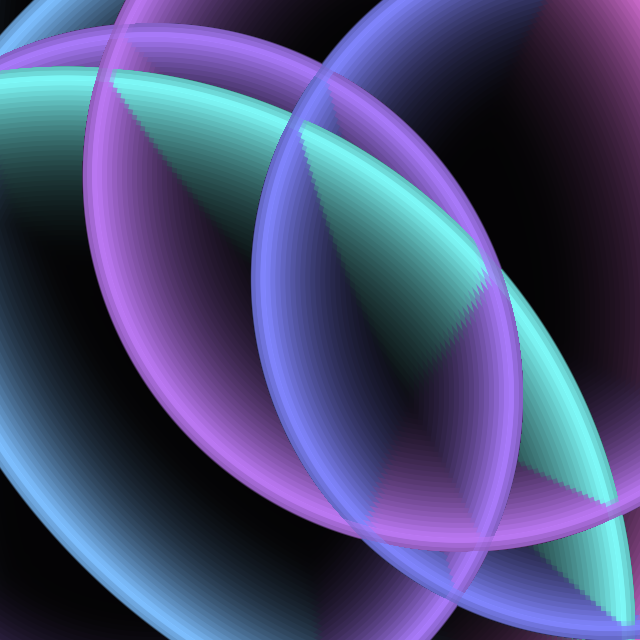
This background is drawn by a three.js fragment shader. Its source:

```glsl
varying vec2 vUv;

const vec3 BACKGROUND = vec3(0.015, 0.013, 0.018);
const vec3 TEAL = vec3(0.48, 0.97, 0.96);
const vec3 VIOLET = vec3(0.65, 0.47, 0.97);
const vec3 ORCHID = vec3(0.72, 0.46, 0.94);
const vec3 PERIWINKLE = vec3(0.49, 0.51, 0.98);
const vec3 SKY = vec3(0.48, 0.74, 0.99);
const vec3 PINK = vec3(0.78, 0.40, 0.78);

const float RING_WIDTH = 0.0078;    // width of one stepped band
const float RIM_WIDTH = 0.0190;     // depth where the glow is fullest
const float RIM_STRENGTH = 0.78;    // strength of the outermost band
const float FALLOFF = 3.0;
const float STEP_CONTRAST = 0.92;   // 1 gives flat bands, 0 a smooth glow
const float DOMINANCE = 100.0;      // how sharply the strongest disc wins

// Reach of each glow from its rim
const float TEAL_FADE = 0.375;
const float VIOLET_FADE = 0.280;
const float ORCHID_FADE = 0.360;
const float PERIWINKLE_FADE = 0.308;
const float SKY_FADE = 0.285;
const float PINK_FADE = 0.390;

// Rounds a depth down to its ring, with a smoothed step
float ringDepth(float depth, float pixel) {
  float ring = depth / RING_WIDTH;
  float edge = clamp(pixel / RING_WIDTH, 0.02, 1.0);
  float stepped = floor(ring) + smoothstep(1.0 - edge, 1.0, fract(ring));
  return max(mix(ring, stepped, STEP_CONTRAST) * RING_WIDTH, 0.0);
}

// Adds a disc that glows inward: weighted colour in rgb, weight in a
void addDisc(inout vec4 sum, vec2 p, vec2 centre, float radius,
             float fade, float priority, vec3 colour) {
  float depth = radius - length(p - centre);
  float pixel = max(fwidth(depth), 0.0001);
  float inside = smoothstep(-pixel, pixel, depth);
  float banded = ringDepth(depth, pixel);

  float inward = max(banded - RIM_WIDTH, 0.0) / fade;
  float glow = inside * pow(max(1.0 - inward, 0.0), FALLOFF);
  float rim = mix(RIM_STRENGTH, 1.0, smoothstep(0.0, RIM_WIDTH, banded));

  float weight = exp2(DOMINANCE * glow * priority);
  sum += vec4(colour * glow * rim, 1.0) * weight;
}

void main() {
  vec2 p = vUv;
  vec4 sum = vec4(0.0);

  // Wide discs whose rims pass the corners
  addDisc(sum, p, vec2(0.909, 0.901), 1.107, SKY_FADE, 1.0, SKY);
  addDisc(sum, p, vec2(0.716, 0.310), 0.957, SKY_FADE, 1.0, SKY);
  addDisc(sum, p, vec2(0.260, 0.505), 0.911, PINK_FADE, 1.0, PINK);

  // Discs that overlap in the middle, higher priority in front
  addDisc(sum, p, vec2(0.102, 0.005), 0.892, TEAL_FADE, 1.0, TEAL);
  addDisc(sum, p, vec2(0.237, 0.384), 0.581, VIOLET_FADE, 1.02, VIOLET);
  addDisc(sum, p, vec2(0.719, 0.727), 0.590, ORCHID_FADE, 1.03, ORCHID);
  addDisc(sum, p, vec2(0.957, 0.564), 0.565, PERIWINKLE_FADE, 1.03, PERIWINKLE);

  gl_FragColor = vec4(BACKGROUND + sum.rgb / sum.a, 1.0);
}
```
